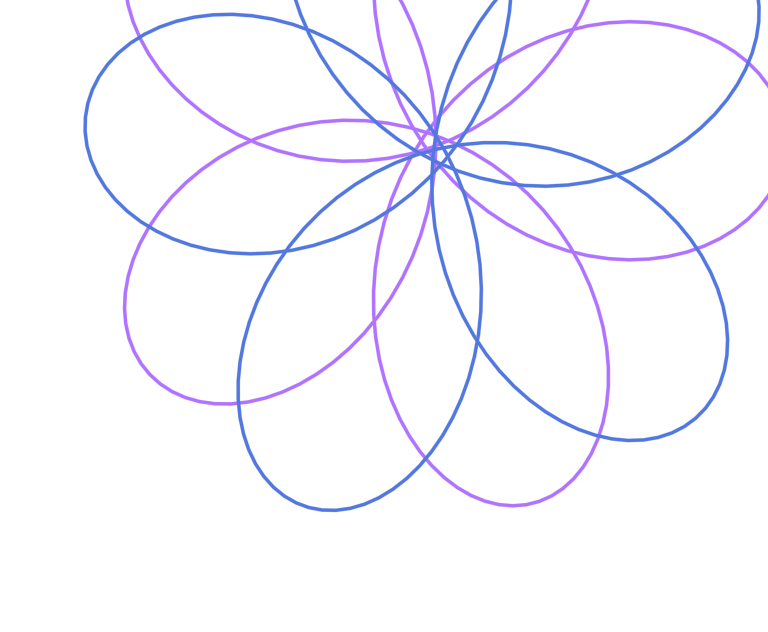
Give the GLSL for this background, as a Shadertoy shader.

```glsl
// Two overlapping five-petal line flowers, violet below blue, on white.
// Each is one closed curve of three rotating harmonics, traced as short
// segments; the least distance to a segment gives a smooth stroke.
#define STEPS 240
#define HARMONICS vec3(0.493, 0.501, 0.011)
#define FLOWER_SIZE vec2(0.5608, 0.5972)
#define VIOLET_CENTER vec2(0.6793, 0.7773)
#define BLUE_CENTER vec2(0.6959, 0.7536)
#define BLUE_TURN 0.527
#define HALF_WIDTH 0.0028
#define VIOLET vec3(0.69, 0.45, 1.0)
#define BLUE vec3(0.32, 0.47, 0.88)

const float TAU = 6.2831853;

vec2 complexMul(vec2 a, vec2 b) {
    return vec2(a.x * b.x - a.y * b.y, a.x * b.y + a.y * b.x);
}

// Petal curve: frequencies 1, -4 and 6 share a five-fold symmetry
vec2 flowerPoint(float t) {
    vec2 e1 = vec2(cos(t), sin(t));
    vec2 e2 = complexMul(e1, e1);
    vec2 e4 = complexMul(e2, e2);
    vec2 e6 = complexMul(e4, e2);
    return HARMONICS.x * e1
         + HARMONICS.y * vec2(e4.x, -e4.y)
         + HARMONICS.z * e6;
}

float segmentDistSq(vec2 p, vec2 a, vec2 b) {
    vec2 pa = p - a;
    vec2 ba = b - a;
    vec2 d = pa - ba * clamp(dot(pa, ba) / dot(ba, ba), 0.0, 1.0);
    return dot(d, d);
}

float stroke(float distSq, float pixel) {
    float edge = sqrt(distSq) - HALF_WIDTH;
    return 1.0 - smoothstep(-0.75 * pixel, 0.75 * pixel, edge);
}

void mainImage(out vec4 fragColor, in vec2 fragCoord) {
    float pixel = 1.0 / iResolution.y;
    vec2 p = fragCoord * pixel;
    vec2 violetP = p - VIOLET_CENTER;
    vec2 blueP = p - BLUE_CENTER;
    vec2 turn = vec2(cos(BLUE_TURN), sin(BLUE_TURN));

    // Trace both flowers in one pass
    float violetDist = 1e3;
    float blueDist = 1e3;
    vec2 start = flowerPoint(0.0);
    vec2 violetA = FLOWER_SIZE * start;
    vec2 blueA = FLOWER_SIZE * complexMul(start, turn);
    for (int i = 1; i <= STEPS; i++) {
        vec2 z = flowerPoint(TAU * float(i) / float(STEPS));
        vec2 violetB = FLOWER_SIZE * z;
        vec2 blueB = FLOWER_SIZE * complexMul(z, turn);
        violetDist = min(violetDist, segmentDistSq(violetP, violetA, violetB));
        blueDist = min(blueDist, segmentDistSq(blueP, blueA, blueB));
        violetA = violetB;
        blueA = blueB;
    }

    // Layer the strokes on white
    vec3 color = vec3(1.0);
    color = mix(color, VIOLET, stroke(violetDist, pixel));
    color = mix(color, BLUE, stroke(blueDist, pixel));
    fragColor = vec4(color, 1.0);
}
```
